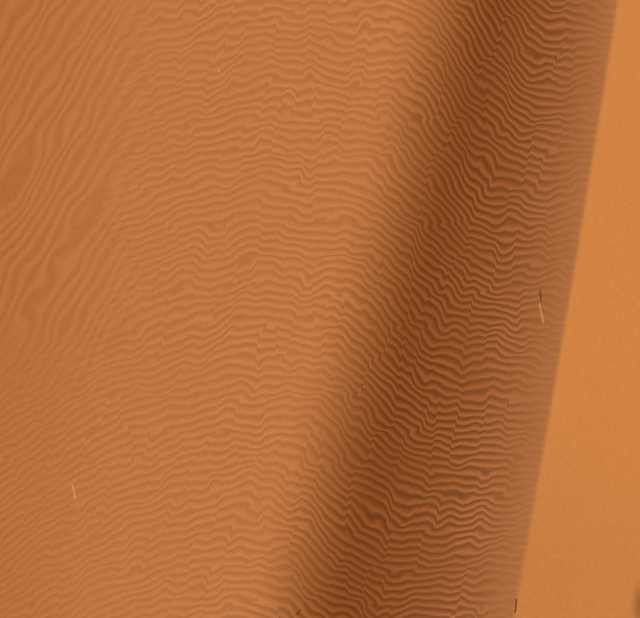
Reproduce this texture procedurally as a Shadertoy shader.

```glsl
// Wind-rippled dune face with a shaded fold and a smooth sunlit slope behind its crest.
const vec3 SAND       = vec3(0.742, 0.460, 0.258);
const vec3 SAND_LEFT  = vec3(0.718, 0.430, 0.224);
const vec3 SHADE      = vec3(0.510, 0.276, 0.120);
const vec3 SHADE_HAZE = vec3(0.690, 0.432, 0.255);
const vec3 FAR_SLOPE  = vec3(0.822, 0.515, 0.268);
const vec3 STRAW      = vec3(0.860, 0.660, 0.430);
const vec3 TWIG       = vec3(0.300, 0.160, 0.070);
const float RIPPLES = 70.0;      // ripples per canvas height
const float STREAKS = 58.0;      // steep ripples per canvas width at the upper left
const float WANDER  = 0.80;      // broad bending, in ripples
const float JITTER  = 0.42;      // fine bending, in ripples
const float SEAM    = 0.50;      // offset across broken seams, in ripples
const float TAU     = 6.2831853;

float hash(vec2 p) {
    vec3 q = fract(vec3(p.xyx) * 0.1031);
    q += dot(q, q.yzx + 33.33);
    return fract((q.x + q.y) * q.z);
}

float noise(vec2 p) {
    vec2 i = floor(p), f = fract(p);
    f = f * f * (3.0 - 2.0 * f);
    return mix(mix(hash(i), hash(i + vec2(1, 0)), f.x),
               mix(hash(i + vec2(0, 1)), hash(i + vec2(1, 1)), f.x), f.y);
}

float fbm(vec2 p) {
    float sum = 0.0, weight = 0.5;
    for (int i = 0; i < 4; i++) {
        sum += weight * noise(p);
        p = mat2(1.6, 1.2, -1.2, 1.6) * p + 7.3;
        weight *= 0.5;
    }
    return sum;
}

// Horizontal positions of the dune crest and of the darkest fold
float crestX(float y) { return 0.803 + 0.175 * y - 0.012 * y * y; }
float foldX(float y)  { return 0.520 + 0.246 * y; }

// Ripple count along the wind: rising at left, level in the middle, falling at the fold
float ripplePhase(vec2 uv) {
    float left = max(0.43 - uv.x, 0.0);
    float d = uv.x - foldX(uv.y);
    float rise = -mix(0.85, 1.15, uv.y) * left * left;
    float fall = -0.11 * smoothstep(-0.16, 0.10, d);
    float tighten = 1.0 + 0.12 * smoothstep(-0.12, 0.16, d);
    float phase = RIPPLES * (uv.y * tighten - rise - fall);
    float calm = mix(0.6, 1.0, smoothstep(0.05, 0.40, uv.x));
    vec2 drift = vec2(uv.x - 0.15 * uv.y, uv.y);
    phase += WANDER * calm * 2.0 * (noise(drift * vec2(20, 9)) - 0.5);
    phase += JITTER * calm * 2.0 * (noise(drift * vec2(56, 32) + 19.0) - 0.5);
    // Broken seams where ripples fork
    float patches = noise(drift * vec2(40, 18) + 51.0);
    return phase + SEAM * smoothstep(0.42, 0.58, patches);
}

vec3 duneShade(vec2 uv) {
    float fold = foldX(uv.y);
    float d = uv.x - fold + 0.02 * (fbm(uv * 7.0) - 0.5);
    float across = clamp(d / (crestX(uv.y) - fold), 0.0, 1.0);
    vec3 col = mix(SAND_LEFT, SAND, smoothstep(-0.06, 0.20, uv.x - 0.06 * uv.y));
    col *= 1.0 + 0.02 * (fbm(uv * vec2(5, 4) + 3.0) - 0.47);
    vec3 shade = mix(SHADE, SHADE_HAZE, pow(across, 1.45));
    return mix(col, shade, smoothstep(-0.15, 0.025, d));
}

float segment(vec2 p, vec2 a, vec2 b) {
    vec2 ab = b - a;
    return length(p - a - ab * clamp(dot(p - a, ab) / dot(ab, ab), 0.0, 1.0));
}

void addStalk(inout vec3 col, vec2 uv, vec2 a, vec2 b, vec3 tint, float px) {
    float dist = segment(uv, a, b);
    col = mix(col, tint, 0.5 * (1.0 - smoothstep(0.0004, 0.0010 + px, dist)));
}

void mainImage(out vec4 fragColor, in vec2 fragCoord) {
    vec2 uv = fragCoord / iResolution.xy;
    float px = 1.0 / iResolution.y;
    float d = uv.x - foldX(uv.y);
    float edge = uv.x - crestX(uv.y);

    // Ripple relief, stronger where the light grazes the fold
    float phase = ripplePhase(uv);
    float wave = sin(TAU * phase + 0.35 * sin(TAU * phase));
    wave *= 1.0 - smoothstep(0.45, 0.85, fwidth(phase));

    // Steep ripples on the upper left, with patchy bends
    vec2 slant = vec2(uv.x * 0.86 - uv.y * 0.5, uv.x * 0.5 + uv.y * 0.86);
    float streak = STREAKS * slant.x + 2.2 * noise(slant * vec2(22, 8))
                 + 0.8 * noise(slant * vec2(50, 24) + 9.0);
    float reach = uv.x - 0.10 * uv.y + 0.06 * (noise(uv * 9.0) - 0.5);
    float steep = (1.0 - smoothstep(0.04, 0.20, reach)) * smoothstep(0.28, 0.55, uv.y);
    wave = mix(wave, 1.1 * sin(TAU * streak), steep);

    float strength = mix(0.036, 0.060, smoothstep(0.10, 0.50, uv.x));
    strength = mix(strength, 0.150, smoothstep(-0.13, 0.03, d));
    strength *= mix(1.0, 0.15, smoothstep(-0.11, -0.005, edge));
    strength *= 0.55 + 0.9 * fbm(uv * vec2(15, 13) + 80.0);
    vec3 dune = duneShade(uv) * (1.0 + strength * wave);

    // Smooth slope beyond the crest
    vec3 slope = FAR_SLOPE * (1.0 + 0.025 * (fbm(uv * vec2(6, 3)) - 0.47));
    slope *= 1.0 - 0.04 * smoothstep(0.45, 0.0, uv.y);
    slope *= 1.0 - 0.22 * smoothstep(0.05, 0.0, length((uv - vec2(1.0, 0.02)) * vec2(3, 1)));
    vec3 col = mix(dune, slope, smoothstep(-0.004 - px, 0.003 + px, edge));

    // Sparse stalks and sand grain
    addStalk(col, uv, vec2(0.844, 0.530), vec2(0.845, 0.515), TWIG, px);
    addStalk(col, uv, vec2(0.843, 0.508), vec2(0.849, 0.478), STRAW, px);
    addStalk(col, uv, vec2(0.113, 0.216), vec2(0.118, 0.193), STRAW, px);
    addStalk(col, uv, vec2(0.464, 0.006), vec2(0.469, 0.013), TWIG, px);
    addStalk(col, uv, vec2(0.805, 0.010), vec2(0.807, 0.030), TWIG, px);
    addStalk(col, uv, vec2(0.341, 0.884), vec2(0.342, 0.887), STRAW, px);
    col *= 1.0 + 0.040 * (noise(uv * 330.0) - 0.5);
    fragColor = vec4(clamp(col, 0.0, 1.0), 1.0);
}
```
